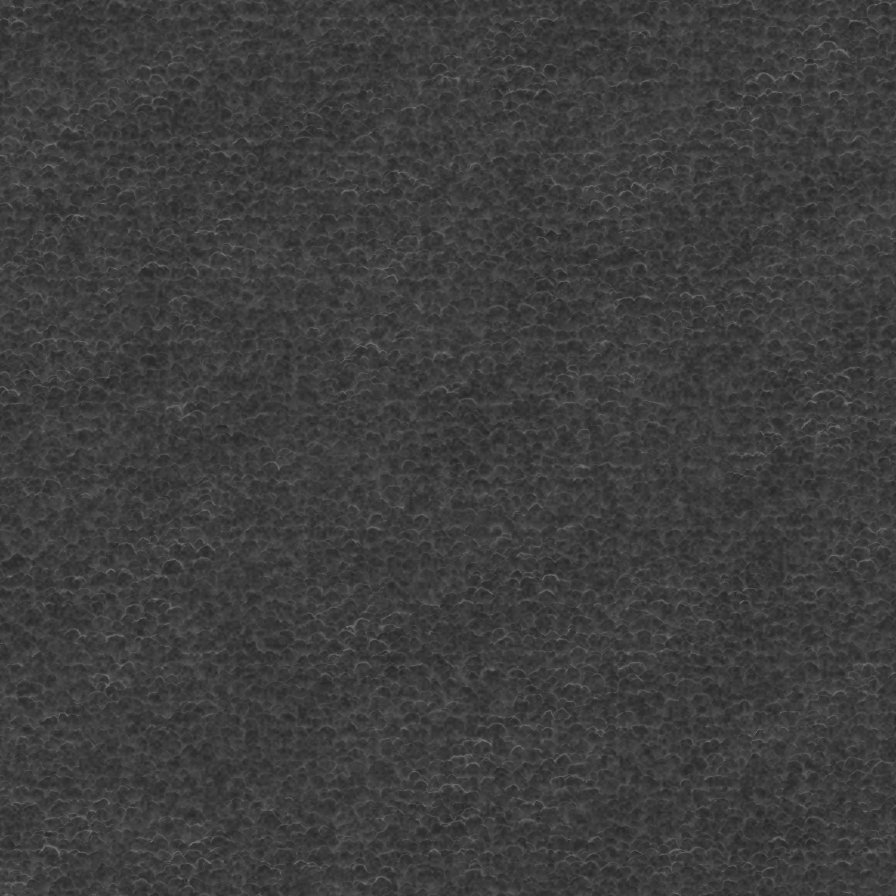
Reproduce this texture procedurally as a three.js fragment shader.

```glsl
// Dark grey pebbled surface: small overlapping rounded scales, each shaded
// below a thin pale upper rim, painted in jittered grid layers over grainy
// ground. Broad noise, stretched along a rising diagonal, groups the rims.

varying vec2 vUv;

const float GROUND_GREY = 0.272;
const float SCALE_GREY = 0.205;
const float RIM_GAIN = 0.105;
const int LAYERS = 3;

float hash(vec2 p) {
  vec3 q = fract(vec3(p.xyx) * 0.1031);
  q += dot(q, q.yzx + 33.33);
  return fract((q.x + q.y) * q.z);
}

vec2 hash2(vec2 p) {
  return vec2(hash(p + 17.3), hash(p + 71.9));
}

float valueNoise(vec2 p) {
  vec2 cell = floor(p);
  vec2 f = fract(p);
  f = f * f * (3.0 - 2.0 * f);
  float low = mix(hash(cell), hash(cell + vec2(1.0, 0.0)), f.x);
  float high = mix(hash(cell + vec2(0.0, 1.0)), hash(cell + 1.0), f.x);
  return mix(low, high, f.y);
}

// Noise in the range -0.5 to 0.5, summed over octaves
float fbm(vec2 p) {
  float sum = 0.0;
  float gain = 0.5;
  for (int i = 0; i < 4; i++) {
    sum += gain * (valueNoise(p) - 0.5);
    p = p * 2.03 + 19.7;
    gain *= 0.55;
  }
  return sum;
}

// Long soft patches that rise to the right
float diagonalPatches(vec2 uv, float frequency) {
  vec2 along = normalize(vec2(1.0, 0.62));
  vec2 p = vec2(dot(uv, along), dot(uv, vec2(-along.y, along.x)));
  return fbm(p * frequency * vec2(0.6, 1.5) + 40.0);
}

// Paints one scale over the tone; q is the offset in radii
float paintScale(float tone, vec2 q, float depth, float rimGain) {
  float d = length(q);
  float upward = q.y / max(d, 0.001);
  float body = 1.0 - smoothstep(0.72, 1.02, d);
  float shade = mix(0.35, 1.0, smoothstep(-1.0, 0.5, q.y));
  tone = mix(tone, SCALE_GREY, body * shade * depth);
  float offEdge = (d - 1.02) / 0.13;
  float rim = exp(-offEdge * offEdge) * smoothstep(-0.15, 0.85, upward);
  return tone + rim * rimGain;
}

// Paints a jittered grid of scales, upper rows first
float paintLayer(float tone, vec2 uv, float count, float seed, float cluster) {
  vec2 p = uv * count + seed * 3.7;
  vec2 home = floor(p);
  for (int j = 0; j < 3; j++) {
    for (int i = 0; i < 3; i++) {
      vec2 cell = home + vec2(float(i) - 1.0, 1.0 - float(j));
      vec2 key = cell + seed * 131.0;
      vec2 center = cell + mix(vec2(0.18), vec2(0.82), hash2(key));
      float size = hash(key + 5.1);
      float radius = mix(0.32, 0.62, size);
      float depth = mix(0.3, 0.9, hash(key + 9.4));
      float strength = hash(key + 23.8);
      float rimGain = RIM_GAIN * mix(0.12, 1.0, strength * strength);
      rimGain *= cluster * mix(0.6, 1.15, size);
      vec2 q = (p - center) / (radius * vec2(1.06, 0.96));
      tone = paintScale(tone, q, depth, rimGain);
    }
  }
  return tone;
}

void main() {
  float patches = diagonalPatches(vUv, 11.0);
  float cluster = clamp(0.85 + 2.2 * diagonalPatches(vUv + 3.0, 17.0), 0.3, 1.5);

  // Wobble the outlines so that no scale is a perfect disc
  vec2 wobble = vec2(fbm(vUv * 95.0), fbm(vUv * 95.0 + 57.0));
  vec2 uv = vUv + wobble * 0.0075;

  float tone = GROUND_GREY + 0.05 * fbm(vUv * 70.0);
  for (int i = 0; i < LAYERS; i++) {
    float layer = float(i);
    tone = paintLayer(tone, uv, 86.0 - 14.0 * layer, layer + 1.0, cluster);
  }

  // Broad mottling and fine grain
  tone += 0.045 * patches;
  tone += 0.075 * fbm(vUv * 130.0 + 11.0);
  tone += 0.07 * (valueNoise(vUv * 290.0) - 0.5);

  gl_FragColor = vec4(vec3(clamp(tone, 0.14, 0.42)), 1.0);
}
```
